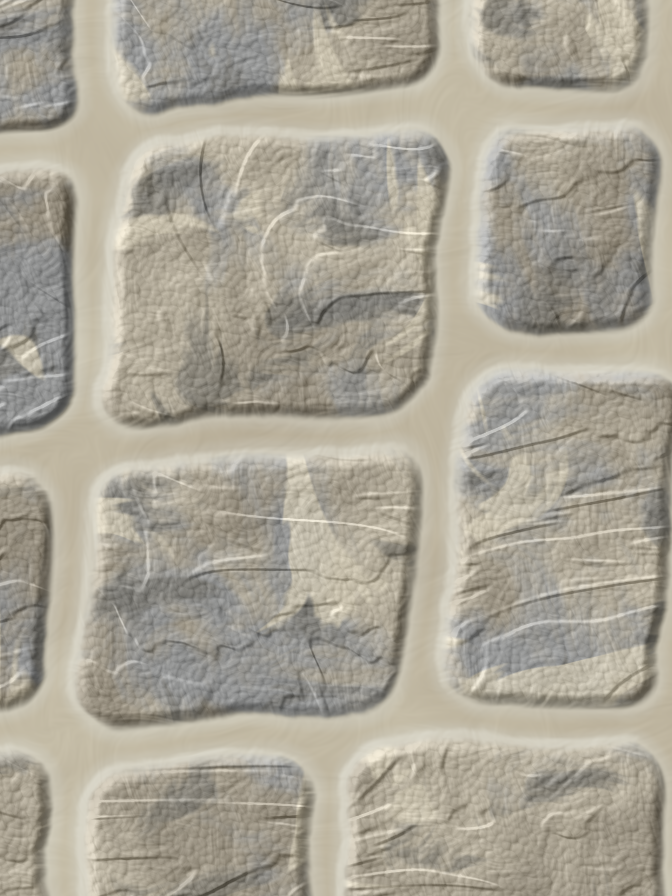
This texture is drawn by a WebGL 2 fragment shader. Its source:

```glsl
#version 300 es
precision highp float;
// Rough rounded field stones set in smooth beige mortar, lit from the upper left.
// A pinwheel grid gives the stone layout; layered sines give ledges and stains,
// cellular noise gives the sandy grain, and height differences give the shading.

#define CELL vec2(0.29, 0.35)      // mean stone pitch
#define GAP 0.021                  // half width of the mortar
#define CORNER 0.045               // corner radius
#define TILT 0.11                  // range of stone rotation
#define GRAIN_SCALE 135.0
#define GRAIN_HEIGHT 0.0017
#define LEDGE_HEIGHT 0.0036
#define STONE_HEIGHT 0.010
#define LIGHT_DIR vec2(-0.75, 0.66)
#define LIGHT_STEP 0.0036
#define RELIEF 0.23                // strength of the shading

uniform vec2 u_resolution;
out vec4 fragColor;

float hash(vec2 p) {
    vec3 q = fract(p.xyx * vec3(0.1031, 0.1030, 0.0973));
    q += dot(q, q.yzx + 33.33);
    return fract((q.x + q.y) * q.z);
}

// Layered, folded sines, roughly -1 to 1
float waves(vec2 p) {
    float sum = 0.0, amp = 0.55;
    for (int i = 0; i < 5; i++) {
        p = mat2(0.8, 0.6, -0.6, 0.8) * p * 1.75 + 1.7;
        p += 0.75 * sin(p.yx + vec2(0.4, 2.1));
        sum += amp * sin(p.x) * sin(p.y);
        amp *= 0.6;
    }
    return sum;
}

// Rounded bumps around scattered points
float grain(vec2 p) {
    vec2 cell = floor(p);
    float nearest = 2.0;
    for (int j = -1; j <= 1; j++)
    for (int i = -1; i <= 1; i++) {
        vec2 c = cell + vec2(i, j);
        vec2 point = c + vec2(hash(c), hash(c + 57.0));
        nearest = min(nearest, dot(p - point, p - point));
    }
    return 1.0 - min(nearest, 1.0);
}

float split(vec2 cell) { return mix(0.27, 0.73, hash(cell + 41.0)); }

// Signed distance to the nearest stone, and a random id for it
vec2 stone(vec2 p) {
    p += 0.020 * sin(p.yx * 5.0 + vec2(0.6, 2.0)) + 0.004 * sin(p.yx * 27.0 + vec2(1.0, 4.0));
    vec2 best = vec2(1.0, 0.0);
    for (int j = 0; j <= 1; j++)
    for (int i = 0; i <= 1; i++) {
        vec2 v = floor(p / CELL) + vec2(i, j);
        float ll = split(v - 1.0), ur = split(v);
        float ul = split(v - vec2(1, 0)), lr = split(v - vec2(0, 1));
        bool even = mod(v.x + v.y, 2.0) < 0.5;
        vec2 lo = v - 1.0 + (even ? vec2(ll, lr) : vec2(ul, ll));
        vec2 hi = v + (even ? vec2(ur, ul) : vec2(lr, ur));
        float id = hash(v + 13.0), a = (id - 0.5) * TILT;
        vec2 local = mat2(cos(a), sin(a), -sin(a), cos(a)) * (p - 0.5 * (lo + hi) * CELL);
        vec2 e = abs(local) - 0.5 * (hi - lo) * CELL + GAP + CORNER;
        float d = length(max(e, 0.0)) + min(max(e.x, e.y), 0.0) - CORNER;
        if (d < best.x) best = vec2(d, id);
    }
    return best;
}

// Height, stone distance and stone id
vec3 surface(vec2 p) {
    vec2 s = stone(p);
    s.x += 0.004 * waves(p * 16.0);
    float body = 1.0 - smoothstep(-0.016, 0.003, s.x);
    float t = 2.3 * waves(p * vec2(4.2, 6.2) + s.y * 20.0);
    float ledge = floor(t) + smoothstep(0.84, 1.0, fract(t));
    float rough = LEDGE_HEIGHT * ledge + GRAIN_HEIGHT * grain(p * GRAIN_SCALE)
                + 0.0022 * waves(p * 32.0);
    float mortar = 0.0009 * waves(p * 14.0);
    return vec3(STONE_HEIGHT * body + mix(mortar, rough, body), s);
}

void main() {
    vec2 p = gl_FragCoord.xy / u_resolution.y;
    vec3 here = surface(p), toward = surface(p + LIGHT_DIR * LIGHT_STEP);
    float d = here.y, id = here.z;
    float slope = clamp((here.x - toward.x) / LIGHT_STEP, -0.9, 0.8);
    float facing = clamp((toward.y - d) / LIGHT_STEP, -1.0, 1.0);
    float inside = 1.0 - smoothstep(-0.003, 0.003, d);

    // Stone stains: warm sand, blue grey, dark pits and pale chips
    float broad = waves(p * 3.5 + id * 9.0), fine = waves(p * 15.0 + id * 5.0);
    vec3 rock = mix(vec3(0.58, 0.55, 0.49), vec3(0.72, 0.69, 0.62),
                    smoothstep(-0.6, 0.6, broad + 0.5 * fine + id - 0.5));
    float slate = waves(p * vec2(3.0, 5.0) + 4.0 + id * 31.0) + 0.4 * fine;
    rock = mix(rock, vec3(0.55, 0.56, 0.57), 0.85 * smoothstep(-0.1, 0.5, slate + 0.35 - 0.7 * id));
    rock = mix(rock, vec3(0.45, 0.44, 0.41), 0.65 * smoothstep(0.25, 0.7, fine - 0.3 * broad));
    float chip = waves(p * vec2(8.0, 7.0) + 11.0 + id * 17.0);
    rock = mix(rock, vec3(0.80, 0.77, 0.69), 0.8 * smoothstep(0.43, 0.55, chip));
    rock += 0.05 * (grain(p * GRAIN_SCALE) - 0.8);

    // Smooth mortar, a little browner in the middle of the joint
    vec3 mortar = mix(vec3(0.74, 0.71, 0.64), vec3(0.80, 0.78, 0.71), 0.5 + 0.6 * waves(p * 3.0));
    mortar -= vec3(0.02, 0.03, 0.045) * smoothstep(0.008, 0.022, d);

    // Relief, whitened lit rims and shaded far edges
    vec3 color = mix(mortar, rock, inside) + RELIEF * slope;
    float rim = 1.0 - smoothstep(0.002, 0.010, abs(d - 0.001 + 0.003 * fine));
    color = mix(color, vec3(0.87, 0.86, 0.81), rim * (0.22 + 0.55 * max(facing, 0.0)));
    float shade = 1.0 - smoothstep(0.0, 0.011, abs(d + 0.004));
    color *= 1.0 - 0.25 * shade * max(-facing, 0.0);
    fragColor = vec4(clamp(color, 0.0, 1.0), 1.0);
}
```
